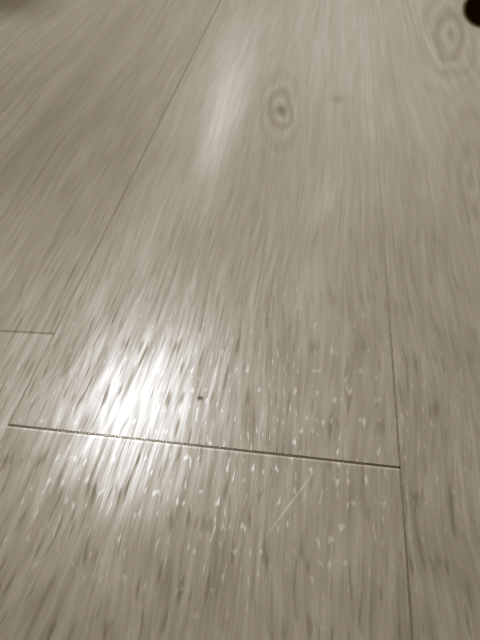
This texture is drawn by a WebGL 2 fragment shader. Its source:

```glsl
#version 300 es
precision highp float;

uniform vec2 u_resolution;
out vec4 fragColor;

const vec2 VANISHING = vec2(0.544, 1.398);
const float LEFT_SEAM = -0.5;
const float RIGHT_SEAM = 0.072;

vec2 hashGradient(vec2 cell) {
  vec2 h = vec2(dot(cell, vec2(127.1, 311.7)), dot(cell, vec2(269.5, 183.3)));
  return fract(sin(h) * 43758.5) * 2.0 - 1.0;
}

float gradientNoise(vec2 p) {
  vec2 i = floor(p), f = fract(p);
  vec2 u = f * f * f * (f * (f * 6.0 - 15.0) + 10.0);
  vec2 e = vec2(0.0, 1.0);
  float low = mix(dot(hashGradient(i), f), dot(hashGradient(i + e.yx), f - e.yx), u.x);
  float high = mix(dot(hashGradient(i + e.xy), f - e.xy), dot(hashGradient(i + 1.0), f - 1.0), u.x);
  return mix(low, high, u.y);
}

float fibres(vec2 p, vec2 frequency) {
  float sum = 0.0, weight = 0.6;
  for (int i = 0; i < 3; i++) {
    sum += weight * gradientNoise(p * frequency + float(i) * 17.3);
    frequency *= vec2(1.9, 1.6);
    weight *= 0.65;
  }
  return sum;
}

float blob(vec2 p, vec2 centre, vec2 radius) {
  vec2 q = (p - centre) / radius;
  return exp(-dot(q, q));
}

// Blob whose long axis leans toward the vanishing point
float leaningBlob(vec2 p, vec2 centre, vec2 radius, float lean) {
  p.x -= lean * (p.y - centre.y);
  return blob(p, centre, radius);
}

float line(float distance, float width, float pixel) {
  return 1.0 - smoothstep(width, width + 1.5 * pixel, abs(distance));
}

float knot(vec2 p, vec2 centre, vec2 radius, float rings) {
  vec2 q = (p - centre) / radius;
  q += 0.22 * vec2(gradientNoise(p * 28.0), gradientNoise(p * 28.0 + 9.0));
  float r = length(q);
  return exp(-r * r * 1.3) * (0.45 + 0.55 * sin(r * rings + 1.5));
}

void main() {
  vec2 p = gl_FragCoord.xy / u_resolution.y;
  float pixel = 1.0 / u_resolution.y;

  // Floor coordinates: x across the planks, y along them
  float drop = VANISHING.y - p.y;
  vec2 board = vec2((p.x - VANISHING.x) / drop, -log(drop));
  float nearness = smoothstep(0.95, 0.15, p.y);

  // Plank layout
  float crossJoint = p.y - (0.3375 - 0.109 * p.x);
  float leftJoint = p.y - (0.483 - 0.054 * p.x);
  float isLeft = 1.0 - smoothstep(-pixel, pixel, (board.x - LEFT_SEAM) * drop);
  float isRight = smoothstep(-pixel, pixel, (board.x - RIGHT_SEAM) * drop);
  float isMiddle = (1.0 - isLeft) * (1.0 - isRight);
  float isFront = isMiddle * (1.0 - smoothstep(-pixel, pixel, crossJoint));
  float seed = 3.7 * isLeft + 7.1 * isRight + 5.3 * isFront;

  // Broad light and shade
  float tone = 0.585 + 0.025 * smoothstep(0.3, 1.0, p.y);
  tone -= 0.05 * smoothstep(0.3, 0.0, p.y);
  tone += 0.07 * blob(p, vec2(0.55, 0.95), vec2(0.22, 0.22));
  tone += 0.05 * blob(p, vec2(0.22, 0.48), vec2(0.25, 0.26));
  tone -= 0.06 * blob(p, vec2(0.07, 0.77), vec2(0.16, 0.16));
  tone -= 0.03 * leaningBlob(p, vec2(0.36, 0.66), vec2(0.06, 0.14), 0.25);
  tone -= 0.035 * blob(p, vec2(0.68, 0.25), vec2(0.2, 0.3));
  tone += 0.035 * isLeft * smoothstep(pixel, -pixel, leftJoint);
  tone -= 0.012 * isRight + 0.015 * isLeft;

  // Wood grain
  vec2 grain = board + seed;
  float warp = gradientNoise(grain * vec2(7.0, 3.5));
  vec2 bent = grain + vec2(0.025 * warp, 0.0);
  float fine = fibres(bent, vec2(95.0, 10.0));
  float broad = fibres(bent, vec2(15.0, 2.5));
  float arches = sin(150.0 * (grain.x + 0.15 * warp));
  tone += fine * mix(0.06, 0.13, nearness) + broad * 0.065;
  tone += 0.009 * arches * smoothstep(-0.15, 0.3, warp);
  float pores = smoothstep(0.12, 0.45, gradientNoise(bent * vec2(150.0, 24.0)));
  tone -= 0.07 * pores * nearness;

  // Knots
  tone -= 0.075 * knot(p, vec2(0.439, 0.828), vec2(0.032, 0.06), 13.0);
  tone -= 0.10 * blob(p, vec2(0.439, 0.828), vec2(0.011, 0.008));
  tone -= 0.06 * blob(p, vec2(0.527, 0.845), vec2(0.012, 0.006));
  tone -= 0.07 * knot(p, vec2(0.703, 0.945), vec2(0.05, 0.075), 15.0);
  tone -= 0.04 * knot(p, vec2(0.735, 0.72), vec2(0.035, 0.1), 12.0);

  // Window glare broken up by the embossed grain
  float glare = 0.30 * leaningBlob(p, vec2(0.215, 0.39), vec2(0.095, 0.085), 0.3);
  glare += 0.17 * leaningBlob(p, vec2(0.195, 0.27), vec2(0.09, 0.07), 0.2);
  glare += 0.08 * blob(p, vec2(0.21, 0.36), vec2(0.2, 0.2));
  float ridges = clamp(1.0 + 1.5 * fine - 0.6 * pores, 0.2, 1.6);
  tone += glare * ridges;
  tone += 0.13 * leaningBlob(p, vec2(0.345, 0.82), vec2(0.035, 0.12), 0.25);
  float sparkle = smoothstep(0.18, 0.5, gradientNoise(bent * vec2(170.0, 65.0)));
  float sheen = blob(p, vec2(0.33, 0.28), vec2(0.32, 0.2));
  tone += 0.20 * sparkle * sheen;

  // Seams between planks
  tone -= 0.07 * line((board.x - LEFT_SEAM) * drop, 0.0005, pixel) * step(0.336, p.y);
  tone -= 0.11 * line((board.x - RIGHT_SEAM) * drop, 0.0006, pixel) * nearness;
  tone -= 0.24 * line(crossJoint, 0.0008, pixel) * isMiddle;
  tone += 0.09 * line(crossJoint + 0.003, 0.0007, pixel) * isMiddle;
  tone -= 0.11 * line(leftJoint, 0.0006, pixel) * isLeft;

  // Scuff, speck and dark far corners
  float scuff = line(p.x - 0.455 - 0.75 * (p.y - 0.215), 0.001, pixel);
  tone += 0.09 * scuff * blob(p, vec2(0.455, 0.215), vec2(0.06, 0.065));
  tone -= 0.4 * blob(p, vec2(0.313, 0.378), vec2(0.004, 0.003));
  tone -= 0.18 * blob(p, vec2(0.0, 1.0), vec2(0.07, 0.025));
  float corner = length((p - vec2(0.757, 0.985)) / vec2(0.035, 0.03));
  tone *= 1.0 - 0.9 * (1.0 - smoothstep(0.75, 1.1, corner));

  // Warm wood turns neutral in the highlights
  float warmth = 1.0 - 0.75 * smoothstep(0.6, 0.95, tone);
  vec3 colour = tone - vec3(0.0, 0.04, 0.10) * warmth;
  fragColor = vec4(clamp(colour, 0.0, 1.0), 1.0);
}
```
